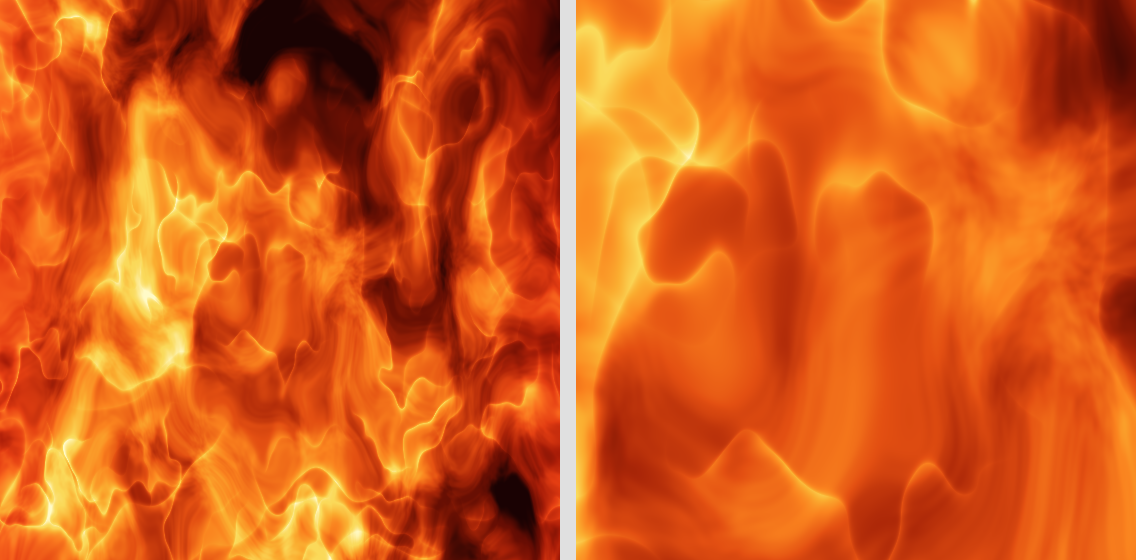
Left, the full canvas; right, a detail of the centre.
Write a WebGL 2 fragment shader that draws this texture.

```glsl
#version 300 es
precision highp float;

// A wall of fire: broad hot and dark zones, billowing clouds and thin curling
// flame sheets add up to one heat value, which a colour ramp turns into light.
// Sheets are zero crossings of warped noise, sharp on one side, soft on the other.

uniform vec2 u_resolution;
out vec4 fragColor;

const float BASE_HEAT = 0.405;
const float CLOUD_GAIN = 0.72;
const float SHEET_GAIN = 0.27;
const int SHEET_LAYERS = 5;
const float SHEET_SCALE = 3.2;     // cells across the canvas, first layer
const float SHEET_GROWTH = 1.36;   // scale ratio between layers
const float SHARP_SIDE = 34.0;
const float SOFT_SIDE = 8.5;
const vec2 RISE = vec2(1.0, 0.62); // stretches the flames upward

const vec3 SOOT = vec3(0.10, 0.01, 0.01);
const vec3 MAROON = vec3(0.41, 0.06, 0.01);
const vec3 EMBER = vec3(0.67, 0.15, 0.03);
const vec3 FLAME = vec3(0.89, 0.31, 0.07);
const vec3 ORANGE = vec3(0.98, 0.51, 0.12);
const vec3 AMBER = vec3(0.98, 0.68, 0.19);
const vec3 YELLOW = vec3(0.98, 0.85, 0.35);
const vec3 WHITE_HOT = vec3(1.0, 0.98, 0.78);

vec2 randomGradient(ivec2 cell) {
    uvec2 q = uvec2(cell) * uvec2(1597334673u, 3812015801u);
    uint h = (q.x ^ q.y) * 1597334673u;
    h = (h ^ (h >> 15)) * 2246822519u;
    h ^= h >> 13;
    float angle = float(h & 65535u) / 65536.0 * 6.28318;
    return vec2(cos(angle), sin(angle));
}

float noise(vec2 p) {
    vec2 base = floor(p), f = p - base;
    ivec2 i = ivec2(base);
    vec2 u = f * f * f * (f * (f * 6.0 - 15.0) + 10.0);
    float a = dot(randomGradient(i), f);
    float b = dot(randomGradient(i + ivec2(1, 0)), f - vec2(1, 0));
    float c = dot(randomGradient(i + ivec2(0, 1)), f - vec2(0, 1));
    float d = dot(randomGradient(i + ivec2(1, 1)), f - vec2(1, 1));
    return mix(mix(a, b, u.x), mix(c, d, u.x), u.y);
}

float fbm(vec2 p, int octaves) {
    float sum = 0.0, gain = 0.5;
    for (int i = 0; i < octaves; i++) {
        sum += gain * noise(p);
        p = mat2(1.6, 1.2, -1.2, 1.6) * p + 7.3;
        gain *= 0.5;
    }
    return sum;
}

vec2 swirl(vec2 p, int octaves) {
    return vec2(fbm(p + 3.1, octaves), fbm(p + vec2(41.7, 19.3), octaves));
}

float blob(vec2 p, vec2 centre, vec2 radius) {
    vec2 d = (p - centre) / radius;
    return exp(-dot(d, d));
}

// Large hot and dark zones of the blaze
float zones(vec2 p) {
    float hot = 0.14 * blob(p, vec2(0.20, 0.50), vec2(0.30, 0.42))
              + 0.22 * blob(p, vec2(0.12, 0.17), vec2(0.07, 0.12))
              + 0.10 * blob(p, vec2(0.32, 0.66), vec2(0.14, 0.20))
              + 0.11 * blob(p, vec2(0.48, 0.25), vec2(0.24, 0.26))
              + 0.08 * blob(p, vec2(0.92, 0.62), vec2(0.07, 0.10));
    float dark = 0.26 * blob(p, vec2(0.52, 0.92), vec2(0.14, 0.20))
               + 0.32 * blob(p, vec2(1.00, 0.92), vec2(0.09, 0.25))
               + 0.19 * blob(p, vec2(0.67, 0.60), vec2(0.08, 0.12))
               + 0.30 * blob(p, vec2(0.87, 0.06), vec2(0.11, 0.09))
               + 0.17 * blob(p, vec2(0.22, 0.93), vec2(0.11, 0.12))
               + 0.13 * blob(p, vec2(0.80, 0.38), vec2(0.04, 0.25));
    return hot - dark;
}

// Thin glowing folds that fade in and out along their length
float sheets(vec2 p) {
    float sum = 0.0, scale = SHEET_SCALE;
    for (int i = 0; i < SHEET_LAYERS; i++) {
        vec2 q = p * RISE * scale + float(i) * 17.9;
        q += 1.5 * swirl(q * 0.8, 3);
        float n = noise(q) + 0.22 * noise(q * 2.3 + 5.0);
        float fold = exp(n > 0.0 ? -n * SOFT_SIDE : n * SHARP_SIDE);
        float presence = smoothstep(-0.12, 0.38, noise(q * 0.75 + 60.0));
        sum += fold * presence;
        scale *= SHEET_GROWTH;
    }
    return sum;
}

vec3 fireColour(float heat) {
    vec3 c = mix(SOOT, MAROON, smoothstep(0.06, 0.23, heat));
    c = mix(c, EMBER, clamp((heat - 0.23) / 0.13, 0.0, 1.0));
    c = mix(c, FLAME, clamp((heat - 0.36) / 0.125, 0.0, 1.0));
    c = mix(c, ORANGE, clamp((heat - 0.485) / 0.12, 0.0, 1.0));
    c = mix(c, AMBER, clamp((heat - 0.605) / 0.11, 0.0, 1.0));
    c = mix(c, YELLOW, clamp((heat - 0.715) / 0.115, 0.0, 1.0));
    return mix(c, WHITE_HOT, smoothstep(0.83, 1.05, heat));
}

void main() {
    vec2 p = gl_FragCoord.xy / u_resolution;
    vec2 drift = swirl(p * RISE * 4.0, 3);
    float clouds = fbm(p * RISE * 6.0 + 2.2 * drift + 11.0, 5);
    float heat = BASE_HEAT + zones(p + 0.22 * drift) + CLOUD_GAIN * clouds;
    heat += SHEET_GAIN * sheets(p) * smoothstep(0.05, 0.60, heat);
    vec3 colour = fireColour(heat);
    // Redder glow towards the left and right borders
    float border = smoothstep(0.30, 0.52, abs(p.x - 0.5));
    colour.g *= 1.0 - 0.25 * border * (1.0 - smoothstep(0.5, 0.8, heat));
    fragColor = vec4(colour, 1.0);
}
```
